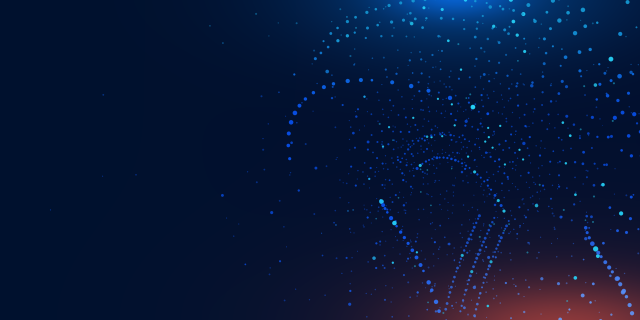
Write a WebGL 1 fragment shader that draws this background.

```glsl
precision highp float;
// Vortex of glowing blue particles on deep navy, lit blue from above and red from below.
uniform vec2 u_resolution;

const float TAU = 6.28319;
const float SPOKES = 56.0;

float hash(vec2 v) {
  return fract(sin(dot(v, vec2(12.99, 78.23))) * 43758.5);
}

float glow(vec2 p, vec2 center, vec2 size) {
  vec2 d = (p - center) / size;
  return exp(-dot(d, d));
}

// Paints one soft particle, tinted by its place: cyan on top, pale in the red light
void particle(inout vec3 color, vec2 p, vec2 center, float radius, float alpha, float seed) {
  float pixel = 1.0 / u_resolution.y;
  float d = length(p - center);
  float cover = 1.0 - smoothstep(max(radius - 0.6 * pixel, 0.0), radius + 0.7 * pixel, d);
  vec3 tint = mix(vec3(0.03, 0.31, 0.92), vec3(0.08, 0.62, 0.85), smoothstep(0.62, 0.98, center.y));
  tint = mix(tint, vec3(0.42, 0.62, 0.98), glow(center, vec2(1.8, 0.0), vec2(0.5, 0.22)));
  tint = mix(tint, vec3(0.15, 0.85, 1.0), step(0.93, seed) * smoothstep(0.9, 1.3, center.x));
  color = mix(color, tint, cover * alpha);
}

// Particles strung along a cubic curve
void chain(inout vec3 color, vec2 p, vec2 a, vec2 b, vec2 c, vec2 d, float count, float radius, float alpha) {
  for (int i = 0; i < 26; i++) {
    float n = float(i);
    if (n >= count) break;
    float seed = hash(vec2(n, a.x * 9.0 + a.y));
    float t = (n + 0.4 * seed) / count;
    float s = 1.0 - t;
    vec2 center = s * s * s * a + 3.0 * s * s * t * b + 3.0 * s * t * t * c + t * t * t * d;
    particle(color, p, center, radius * (0.65 + 0.6 * seed), alpha, seed);
  }
}

// Concentric rings sharing their spokes, so particles also line up outward
void vortex(inout vec3 color, vec2 p) {
  for (int i = 0; i < 36; i++) {
    float k = float(i);
    float r = 0.09 + 0.016 * k + 0.0004 * k * k;
    vec2 middle = vec2(1.41 + 0.15 * r, 0.38 + 0.12 * r);
    vec2 q = (p - middle) / vec2(0.85, 1.0);
    float twist = 0.025 * k;
    float spoke = floor((atan(q.y, q.x) + twist) / TAU * SPOKES);
    vec2 id = vec2(mod(spoke, SPOKES), k);
    float seed = hash(id + 3.7);
    float angle = (spoke + 0.3 + 0.4 * hash(id)) / SPOKES * TAU - twist;
    float reach = r + 0.012 * (hash(id + 8.1) - 0.5);
    vec2 center = middle + reach * vec2(0.85 * cos(angle), sin(angle));

    float outer = smoothstep(0.38, 0.52, r);
    float right = smoothstep(1.0, 1.8, center.x);
    float inside = smoothstep(0.02, 0.3, r) * mix(0.22, 0.88, smoothstep(0.3, 0.55, center.y));
    float outside = 0.6 * smoothstep(0.65, 1.7, center.x) * mix(0.4, 1.0, smoothstep(0.0, 0.5, center.y));
    float keep = step(hash(id + 5.3), mix(inside, outside, outer));
    float radius = mix(0.0025, 0.0058, smoothstep(0.3, 0.65, r) * right) * (0.6 + 0.7 * seed);
    particle(color, p, center, radius, keep * mix(0.5, 0.9, max(right * outer, seed * seed)), seed);
  }
}

// Loose particles, one per grid cell at most
void scatter(inout vec3 color, vec2 p, float cell, float radius, float density, float alpha) {
  vec2 id = floor(p / cell);
  float seed = hash(id + cell * 70.0);
  vec2 center = (id + 0.15 + 0.7 * vec2(hash(id + 1.3), hash(id + 6.9))) * cell;
  float keep = step(hash(id + 4.4), density);
  particle(color, p, center, radius * (0.5 + 0.8 * seed), keep * alpha, seed);
}

void main() {
  vec2 p = gl_FragCoord.xy / u_resolution.y;
  p.x *= 2.0 * u_resolution.y / u_resolution.x;

  // Night gradient with the two lights
  vec3 color = mix(vec3(0.0, 0.068, 0.18), vec3(0.008, 0.06, 0.18), smoothstep(0.0, 1.4, p.x));
  color += vec3(0.0, 0.17, 0.29) * glow(p, vec2(1.45, 1.03), vec2(0.5, 0.21));
  color += vec3(0.02, 0.16, 0.36) * glow(p, vec2(1.42, 1.02), vec2(0.19, 0.07));
  color += vec3(0.13, 0.035, 0.01) * glow(p, vec2(1.75, 0.0), vec2(0.75, 0.27));
  color += vec3(0.42, 0.13, 0.04) * glow(p, vec2(1.76, -0.03), vec2(0.42, 0.14));

  // Dust and stray particles
  scatter(color, p, 0.022, 0.0018, 0.6 * glow(p, vec2(1.42, 0.4), vec2(0.28, 0.25)), 0.45);
  scatter(color, p, 0.045, 0.0022, 0.4 * smoothstep(0.6, 1.2, p.x), 0.45);
  scatter(color, p, 0.075, 0.0042, 0.4 * smoothstep(0.48, 1.6, p.x), 0.75);

  vortex(color, p);

  // Sweeping arcs, outer to inner
  for (int i = 0; i < 2; i++) {
    vec2 lift = vec2(0.03, 0.06) * float(i);
    chain(color, p, vec2(0.98, 0.81) + lift, vec2(1.09, 0.95) + lift, vec2(1.46, 1.0) + lift, vec2(1.67, 0.86) + lift, 20.0, 0.004, 0.85);
  }
  chain(color, p, vec2(0.906, 0.5), vec2(0.86, 0.75), vec2(1.12, 0.857), vec2(1.594, 0.61), 19.0, 0.0058, 0.95);
  chain(color, p, vec2(1.25, 0.49), vec2(1.3, 0.62), vec2(1.49, 0.62), vec2(1.6, 0.42), 26.0, 0.003, 0.75);
  chain(color, p, vec2(1.3, 0.47), vec2(1.38, 0.56), vec2(1.51, 0.48), vec2(1.58, 0.33), 26.0, 0.0038, 0.85);

  // Falling strands
  chain(color, p, vec2(1.19, 0.375), vec2(1.22, 0.3), vec2(1.32, 0.22), vec2(1.38, 0.0), 18.0, 0.0056, 0.95);
  for (int i = 0; i < 3; i++) {
    vec2 shift = vec2(-0.045, 0.01) * float(i);
    chain(color, p, vec2(1.59, 0.31) + shift, vec2(1.55, 0.22) + shift, vec2(1.51, 0.14) + shift, vec2(1.48, 0.0) + shift, 22.0, 0.0038, 0.75);
  }
  chain(color, p, vec2(1.83, 0.29), vec2(1.85, 0.2), vec2(1.95, 0.15), vec2(1.98, 0.0), 16.0, 0.0065, 0.9);

  gl_FragColor = vec4(color, 1.0);
}
```
